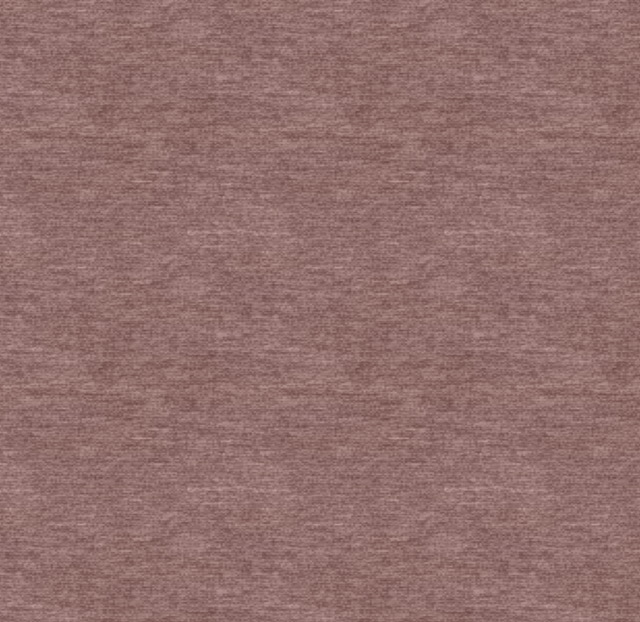
A Shadertoy shader for this texture:

```glsl
// Dusty rose woven cloth: a repeating swatch of fine horizontal threads.
// Stretched, wrapping noise gives mottling, streaks and grain; cellular
// dashes add pale slubs, and a wavering sine draws the weft rows.

const float SWATCH_SIZE = 0.413;               // in canvas heights
const vec3 ROSE = vec3(0.569, 0.436, 0.424);
const vec3 LIGHT_TINT = vec3(0.98, 1.02, 1.02);
const vec3 MAUVE_SHIFT = vec3(-0.003, 0.0, 0.007);
const float TAU = 6.2831853;

float hash(vec2 p, float seed) {
    vec3 q = fract(vec3(p.xyx + seed * 7.31) * vec3(0.1031, 0.1030, 0.0973));
    q += dot(q, q.yzx + 33.33);
    return fract((q.x + q.y) * q.z);
}

// Smooth noise from -1 to 1, with the given cell counts per swatch.
float wrapNoise(vec2 uv, vec2 cells, float seed) {
    vec2 p = uv * cells;
    vec2 cell = floor(p);
    vec2 f = p - cell;
    f = f * f * (3.0 - 2.0 * f);
    vec2 lo = mod(cell, cells);
    vec2 hi = mod(cell + 1.0, cells);
    float bottom = mix(hash(lo, seed), hash(vec2(hi.x, lo.y), seed), f.x);
    float top = mix(hash(vec2(lo.x, hi.y), seed), hash(hi, seed), f.x);
    return 2.0 * mix(bottom, top, f.y) - 1.0;
}

// Cellular scatter of thin horizontal dashes with soft, tapered ends.
float slubs(vec2 uv, vec2 cells, float seed) {
    vec2 p = uv * cells;
    vec2 home = floor(p);
    float glow = 0.0;
    for (int y = -1; y <= 1; y++) {
        for (int x = -1; x <= 1; x++) {
            vec2 cell = home + vec2(x, y);
            vec2 id = mod(cell, cells);
            vec2 center = cell + vec2(hash(id, seed), hash(id, seed + 1.0));
            float halfLength = mix(0.25, 0.95, hash(id, seed + 2.0));
            float strength = pow(hash(id, seed + 3.0), 3.0);
            vec2 d = abs(p - center) / vec2(halfLength, 0.22);
            glow += strength * exp(-d.y * d.y) * (1.0 - smoothstep(0.2, 1.0, d.x));
        }
    }
    return glow;
}

// Weft rows, bent a little so that they do not look ruled.
float weftRows(vec2 uv, float rows, float bend) {
    return sin(TAU * (uv.y * rows + bend));
}

void mainImage(out vec4 fragColor, in vec2 fragCoord) {
    vec2 uv = fragCoord / (iResolution.y * SWATCH_SIZE);

    // Broad wear and faint warp columns
    float mottle = wrapNoise(uv, vec2(5.0, 9.0), 1.0);
    float patches = wrapNoise(uv, vec2(12.0, 26.0), 2.0);
    float warp = wrapNoise(uv, vec2(80.0, 9.0), 3.0);

    // Threads, from long streaks down to single grains
    float longStreak = wrapNoise(uv, vec2(8.0, 80.0), 4.0);
    float shortStreak = wrapNoise(uv, vec2(28.0, 112.0), 5.0);
    float grain = wrapNoise(uv, vec2(124.0, 148.0), 6.0);
    float rows = weftRows(uv, 80.0, 0.3 * patches + 0.2 * longStreak);

    // Pale slubs gather where the cloth is worn, broken up by the grain
    float slub = slubs(uv, vec2(7.0, 40.0), 10.0);
    slub *= 0.8 + 0.3 * mottle + 0.4 * shortStreak + 0.4 * grain;

    float tone = 0.011 * mottle + 0.011 * patches + 0.006 * warp;
    tone += 0.030 * longStreak + 0.043 * shortStreak + 0.064 * grain;
    tone += 0.016 * rows + 0.075 * slub - 0.004;

    float mauve = wrapNoise(uv, vec2(4.0, 10.0), 20.0);
    vec3 color = ROSE + tone * LIGHT_TINT + mauve * MAUVE_SHIFT;
    fragColor = vec4(clamp(color, 0.0, 1.0), 1.0);
}
```
